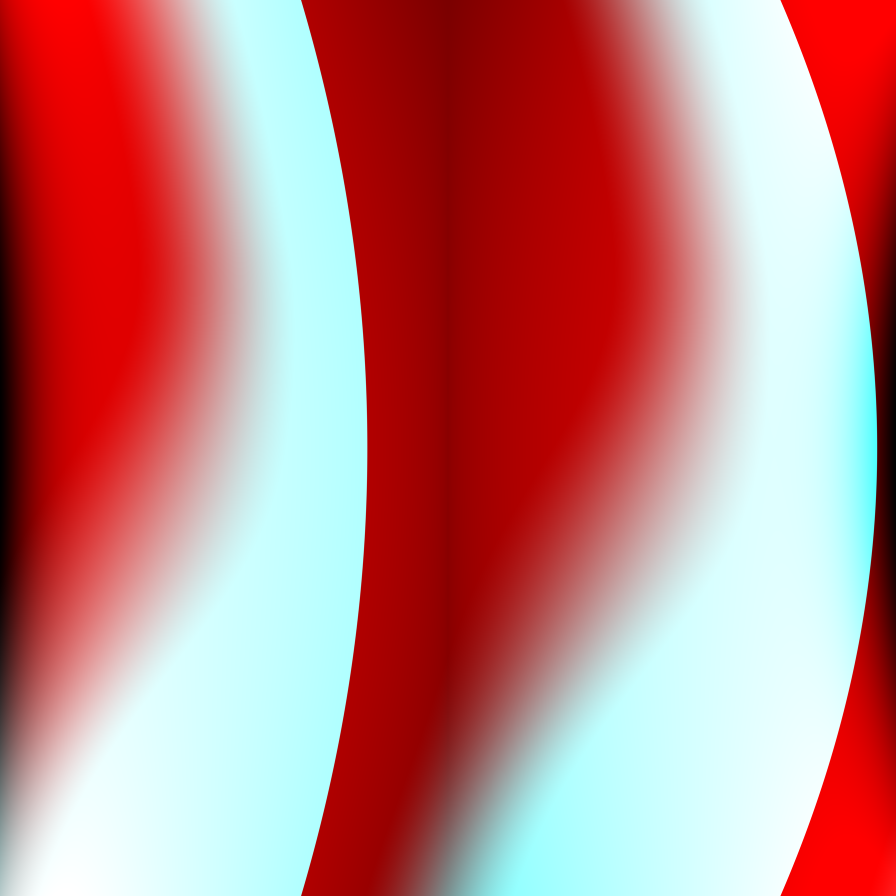
This background is drawn by a Shadertoy shader. Its source:

```glsl
// Draws curved red and pale cyan ribbons with soft left flanks and crisp right rims.
const float BAND_COUNT = 3.0;
const float BAND_STEP = 0.531;       // distance between soft flanks
const vec2 RIM_START = vec2(0.410, 0.074);   // middle position and bow of first rim
const vec2 RIM_STEP = vec2(0.569, 0.034);    // change of both for each next rim
const vec2 FLANK_GAP = vec2(0.155, 0.374);   // flank offset, bottom and top
const vec2 FLANK_TURN = vec2(-1.0, 0.45);    // heights where the flank bends
const float FLANK_WIDTH = 0.165;
const float FLANK_SPREAD = 0.10;     // extra width around the bend
const float BEND_HEIGHT = -0.23;
const float BEND_SIZE = 0.38;
const float SHADE_DEPTH = 0.045;     // reach of the dark outer edges
const vec2 SHADE_LIFT = vec2(0.045, 0.09);   // corner brightening, left and right

// Horizontal position of a crisp rim at height t in -1..1
float rimAt(float band, float t) {
    vec2 rim = RIM_START + band * RIM_STEP;
    return rim.x - rim.y * t * t;
}

// Soft ramp that opens one ribbon from red to cyan
float flankRamp(float x, float band, float t) {
    float gap = mix(FLANK_GAP.x, FLANK_GAP.y, smoothstep(FLANK_TURN.x, FLANK_TURN.y, t));
    float center = rimAt(0.0, t) + gap + (band - 1.0) * BAND_STEP;
    center += 0.03 * max(band - 1.0, 0.0);
    float bend = (t - BEND_HEIGHT) / BEND_SIZE;
    float width = FLANK_WIDTH + FLANK_SPREAD * exp(-bend * bend);
    float ramp = clamp((x - center) / width + 0.5, 0.0, 1.0);
    return mix(ramp, smoothstep(0.0, 1.0, ramp), 0.6);
}

// Red light: a crease in the middle and dark outer edges
float redLight(float x, float t) {
    float u = abs(x - 0.5);
    float bow = t * t;
    float body = mix(0.53 + 0.62 * pow(u, 0.55), 0.48 + 1.3 * u, bow);
    float lift = x < 0.5 ? SHADE_LIFT.x : SHADE_LIFT.y;
    float inset = max(0.5 - u + lift * bow, 0.0) / SHADE_DEPTH;
    return min(body * (1.0 - exp(-pow(inset, 1.3))), 1.0);
}

void mainImage(out vec4 fragColor, in vec2 fragCoord) {
    vec2 uv = fragCoord / iResolution.xy;
    float t = 2.0 * uv.y - 1.0;
    float pixel = 1.0 / iResolution.x;

    // Each crisp rim cuts over to the next ribbon
    float cyan = flankRamp(uv.x, 0.0, t);
    for (float band = 1.0; band < BAND_COUNT; band++) {
        float rim = rimAt(band - 1.0, t);
        float cut = smoothstep(-0.7 * pixel, 0.7 * pixel, uv.x - rim);
        cyan = mix(cyan, flankRamp(uv.x, band, t), cut);
    }

    fragColor = vec4(redLight(uv.x, t), cyan, cyan, 1.0);
}
```
